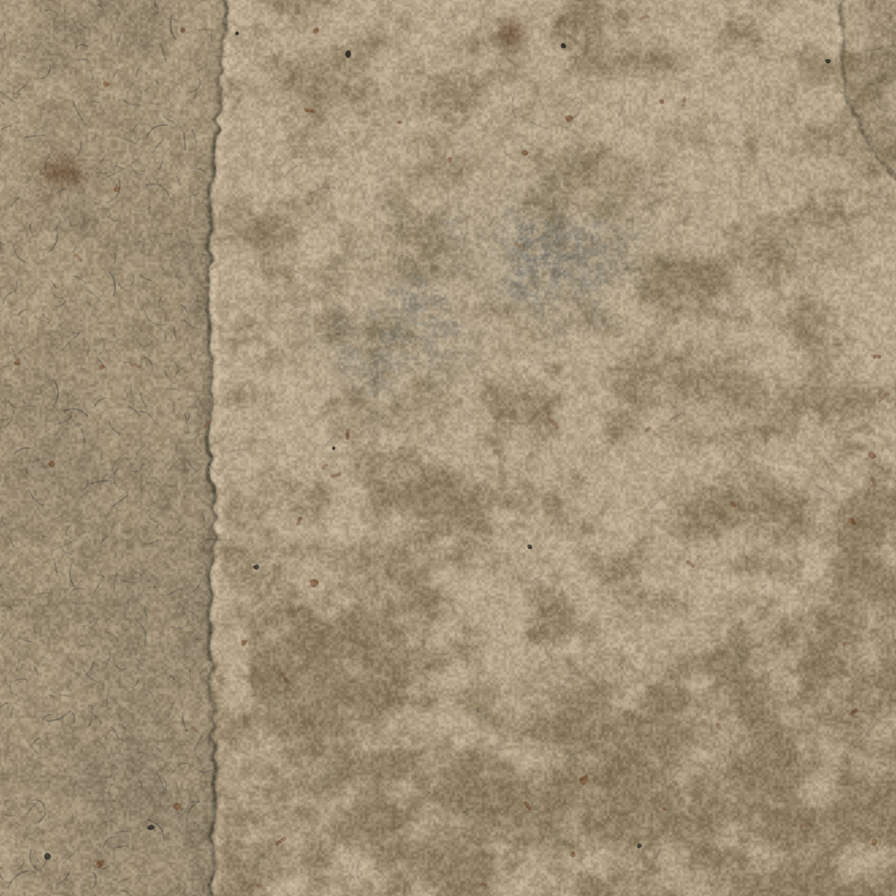
Give the GLSL for this texture, as a WebGL 1 fragment shader.

```glsl
precision highp float;
// Aged grey-brown paper: a darker fibrous strip on the left, a torn edge, and
// a paler, blotched sheet on the right. Layered value noise makes the stains
// and grain; jittered cells scatter the fibres, flecks and specks.
uniform vec2 u_resolution;

const vec3 SHEET = vec3(0.715, 0.650, 0.545);
const vec3 STAIN = vec3(0.535, 0.475, 0.365);
const vec3 STRIP = vec3(0.628, 0.567, 0.465);
const vec3 BLUE_GREY = vec3(0.46, 0.46, 0.44);
const vec3 FIBRE = vec3(0.36, 0.34, 0.31);
const vec3 RUST = vec3(0.43, 0.27, 0.16);
const vec3 INK = vec3(0.13, 0.12, 0.11);

float hash(vec2 p) {
  vec3 q = fract(vec3(p.xyx) * 0.1031);
  q += dot(q, q.yzx + 33.33);
  return fract((q.x + q.y) * q.z);
}

float noise(vec2 p) {
  vec2 i = floor(p), f = fract(p);
  f = f * f * (3.0 - 2.0 * f);
  return mix(mix(hash(i), hash(i + vec2(1, 0)), f.x),
             mix(hash(i + vec2(0, 1)), hash(i + vec2(1, 1)), f.x), f.y);
}

// Rough layered noise, centred on 0.5
float fbm(vec2 p) {
  float sum = 0.0, weight = 0.0, amp = 1.0;
  for (int i = 0; i < 5; i++) {
    sum += amp * noise(p);
    weight += amp;
    amp *= 0.65;
    p = mat2(1.6, 1.2, -1.2, 1.6) * p + 17.3;
  }
  return sum / weight;
}

float blob(vec2 p, vec2 centre, vec2 radius) {
  vec2 d = (p - centre) / radius;
  return exp(-dot(d, d));
}

float line(float d, float width) {
  return exp(-d * d / (width * width));
}

// Short bent strokes, one per occupied cell; width is in canvas units
float fibres(vec2 p, float cells, float density, float width, float reach, float seed, float px) {
  vec2 g = p * cells, id = floor(g);
  float cover = 0.0;
  for (int y = -1; y <= 1; y++) {
    for (int x = -1; x <= 1; x++) {
      vec2 c = id + vec2(x, y), s = c + seed;
      if (hash(s + 3.7) > density) continue;
      vec2 q = g - c - vec2(hash(s), hash(s + 41.3));
      float a = 6.2832 * hash(s + 71.9);
      q = mat2(cos(a), -sin(a), sin(a), cos(a)) * q;
      q.y += (hash(s + 13.1) - 0.5) * 2.5 * q.x * q.x;
      float halfLength = reach * (0.3 + 0.7 * hash(s + 29.7));
      float d = length(vec2(max(abs(q.x) - halfLength, 0.0), q.y)) / cells;
      float ink = 1.0 - smoothstep(width - 0.5 * px, width + px, d);
      cover = max(cover, ink * (0.35 + 0.65 * hash(s + 53.3)));
    }
  }
  return cover;
}

// Small irregular dots kept inside their cells
float specks(vec2 p, float cells, float density, float radius, float seed, float px) {
  vec2 g = p * cells, id = floor(g) + seed;
  vec2 centre = 0.2 + 0.6 * vec2(hash(id), hash(id + 19.1));
  float r = radius * (0.4 + 0.6 * hash(id + 7.7));
  float d = length(fract(g) - centre) / cells + radius * 0.6 * (noise(p / radius) - 0.5);
  return step(hash(id + 31.9), density) * (1.0 - smoothstep(r - px, r + px, d));
}

// Pale sheet with clustered brown blotches and a crackled blue-grey stain
vec3 sheetColor(vec2 p) {
  float bias = 0.11 * (1.0 - smoothstep(0.12, 0.72, p.y)) + 0.05 * smoothstep(0.4, 1.0, p.x) - 0.055;
  bias += 0.14 * blob(p, vec2(0.32, 0.25), vec2(0.07, 0.045));
  bias += 0.08 * blob(p, vec2(0.29, 0.73), vec2(0.06, 0.05));
  bias -= 0.25 * blob(p, vec2(0.265, 0.25), vec2(0.014, 0.035));
  float weave = 0.05 * (noise(p * vec2(42.0, 14.0)) + noise(p * vec2(12.0, 46.0)) - 1.0);
  float mottle = 0.6 * fbm(p * vec2(23.0, 27.0)) + 0.4 * fbm(p * 9.0 + 40.0);
  vec3 c = mix(SHEET, STAIN, 0.9 * smoothstep(0.40, 0.70, mottle + bias + weave));
  float area = blob(p, vec2(0.58, 0.71), vec2(0.13, 0.09)) + 0.6 * blob(p, vec2(0.42, 0.61), vec2(0.07, 0.09));
  float crackle = 1.0 - smoothstep(0.0, 0.2, abs(fbm(p * 65.0) - 0.5));
  float patches = smoothstep(0.42, 0.65, fbm(p * 15.0 + 8.0));
  return mix(c, BLUE_GREY, area * (0.12 + 0.6 * patches * crackle));
}

vec3 stripColor(vec2 p) {
  float cloud = 0.6 * fbm(p * 8.0 + 5.0) + 0.4 * fbm(p * 40.0);
  return STRIP * (0.96 + 0.05 * p.y + 0.5 * (cloud - 0.5));
}

void main() {
  vec2 p = gl_FragCoord.xy / u_resolution;
  float px = 1.0 / u_resolution.y;

  // Torn boundary between strip and sheet
  float tear = 0.235 + 0.014 * smoothstep(0.65, 1.0, p.y) + 0.018 * (fbm(vec2(p.y * 9.0, 2.0)) - 0.5)
             + 0.006 * (noise(vec2(p.y * 90.0, 6.0)) - 0.5);
  float d = p.x - tear;
  float onSheet = smoothstep(-px, px, d);
  vec3 c = mix(stripColor(p), sheetColor(p), onSheet);
  float ragged = noise(vec2(p.y * 22.0, 9.0));
  c *= 1.0 - (0.12 + 0.28 * ragged) * line(d + 0.002, 0.0028);
  c *= 1.0 - 0.08 * (1.0 - onSheet) * exp(min(d, 0.0) * 45.0);
  c += 0.07 * (1.0 - 0.6 * ragged) * line(d - 0.005, 0.004);

  // Lifted flake in the upper right corner
  vec2 flake = (p - vec2(1.06, 0.96)) / vec2(0.12, 0.175);
  float rim = (length(flake) - 1.0) * 0.12 + 0.025 * (fbm(p * 16.0) - 0.5);
  c *= 1.0 - 0.22 * line(rim, 0.0025) - 0.07 * (1.0 - smoothstep(-0.03, 0.0, rim));
  c += 0.05 * line(rim - 0.005, 0.004);

  // Fibres are dense on the strip and sparse on the sheet
  float fine = fibres(p, 48.0, 0.55, 0.0007, 0.45, 0.0, px);
  float loose = fibres(p, 27.0, 0.35, 0.0008, 0.4, 200.0, px);
  c = mix(c, FIBRE, fine * mix(0.48, 0.10, onSheet));
  c = mix(c, FIBRE, loose * mix(0.55, 0.22, onSheet));
  c = mix(c, RUST, 0.6 * fibres(p, 16.0, 0.12, 0.0018, 0.09, 400.0, px));

  // Old spots, then dark specks
  float wobble = 0.5 + fbm(p * 70.0);
  float knot = blob(p, vec2(0.57, 0.962), vec2(0.014) * wobble);
  float rust = blob(p, vec2(0.07, 0.807), vec2(0.024, 0.016) * wobble);
  c = mix(c, RUST * 0.8, 0.55 * knot + 0.5 * rust);
  c = mix(c, RUST, 0.6 * specks(p, 13.0, 0.13, 0.005, 90.0, px));
  c = mix(c, INK, 0.8 * specks(p, 9.0, 0.16, 0.004, 300.0, px));

  // Fine paper grain
  float grain = 0.13 * (noise(p * 330.0) - 0.5) + 0.07 * (noise(p * 150.0 + 9.0) - 0.5);
  gl_FragColor = vec4(c + grain * vec3(1.0, 0.98, 0.95), 1.0);
}
```
